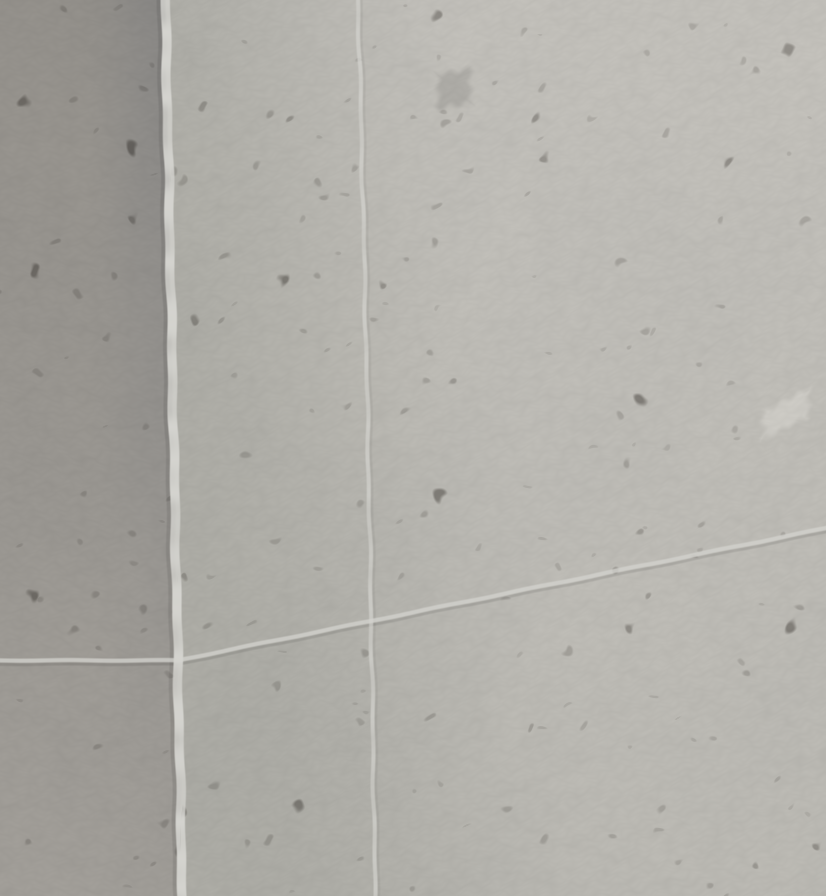
Give the GLSL for this texture, as a WebGL 1 fragment shader.

```glsl
precision highp float;
// Two walls of pale stone tiles meeting at a corner, with thin light joints.
// Joints are distances to slanted lines; the pits and grain are cellular noise
// sheared along each wall, over soft light built from gradients and sines.

uniform vec2 u_resolution;

#define LEFT_STONE vec3(0.595, 0.583, 0.562)
#define DIM_STONE vec3(0.665, 0.662, 0.637)
#define LIT_STONE vec3(0.748, 0.740, 0.718)
#define GROUT vec3(0.830, 0.828, 0.810)
#define CORNER_HALF 0.0052
#define SEAM_HALF 0.0022
#define LEDGE_HALF 0.0023
#define WALL_SLOPE 0.204
#define LEDGE_Y 0.263
#define PIT_DEPTH 0.34
#define GRAIN 0.030

vec2 hash2(vec2 p) {
  return fract(sin(vec2(dot(p, vec2(127.1, 311.7)),
                        dot(p, vec2(269.5, 183.3)))) * 4375.85);
}

// Distance to the nearest scattered point
float cellular(vec2 p) {
  vec2 cell = floor(p);
  float nearest = 2.0;
  for (int j = -1; j <= 1; j++) {
    for (int i = -1; i <= 1; i++) {
      vec2 c = cell + vec2(float(i), float(j));
      nearest = min(nearest, length(c + hash2(c) - p));
    }
  }
  return nearest;
}

// Sparse blots of varied size and strength, one per occupied cell
float pits(vec2 p, float density, float radius) {
  vec2 cell = floor(p);
  float dark = 0.0;
  for (int j = -1; j <= 1; j++) {
    for (int i = -1; i <= 1; i++) {
      vec2 c = cell + vec2(float(i), float(j));
      vec2 kind = hash2(c + 41.3);
      vec2 d = p - c - hash2(c);
      d.x *= 0.75 + 0.5 * kind.y;
      float r = radius * (0.35 + 0.65 * kind.y);
      float blot = 1.0 - smoothstep(0.45 * r, 1.25 * r, length(d));
      dark = max(dark, blot * step(kind.x, density) * (0.45 + 0.55 * kind.y));
    }
  }
  return dark;
}

// Slow layered sines for stains and uneven tone
float clouds(vec2 p) {
  float a = sin(p.x * 9.0 + 2.0 * sin(p.y * 7.0 + 1.0));
  float b = sin(p.y * 23.0 - p.x * 11.0 + 2.0 * sin(p.x * 17.0));
  float c = sin(p.x * 41.0 + p.y * 53.0 + 2.0 * sin(p.y * 31.0 - p.x * 19.0));
  return 0.5 * a + 0.3 * b + 0.2 * c;
}

float stroke(float d, float halfWidth) {
  float soft = max(1.0 / u_resolution.y, 0.0013);
  return 1.0 - smoothstep(halfWidth - soft, halfWidth + soft, abs(d));
}

// Soft tilted rectangle for a single stain
float stain(vec2 d, vec2 size, float tilt) {
  d.y -= tilt * d.x;
  vec2 q = abs(d + 0.002 * sin(d.yx * 330.0)) - size;
  return 1.0 - smoothstep(-0.004, 0.006, max(q.x, q.y));
}

void main() {
  vec2 p = gl_FragCoord.xy / u_resolution.y;
  float wobble = 0.0006 * (sin(p.y * 37.0) + sin(p.y * 83.0 + 1.0));

  // Layout of the corner, the upright seam and the ledge joint
  float corner = p.x - (0.2035 - 0.019 * p.y) + wobble;
  float seam = p.x - (0.4185 - 0.012 * p.y - 0.007 * p.y * p.y) - wobble;
  float right = smoothstep(-0.002, 0.002, corner);
  float ledge = p.y - LEDGE_Y - WALL_SLOPE * max(p.x - 0.198, 0.0);
  ledge += 0.0004 * sin(p.x * 61.0);

  // Light across the two walls
  float lit = smoothstep(0.16, 0.62, p.x + 0.16 * (p.y - 0.5));
  lit = clamp(lit * (0.62 + 0.42 * p.y), 0.0, 1.0);
  vec3 rightWall = mix(DIM_STONE, LIT_STONE, lit);
  float fold = smoothstep(-0.10, 0.0, corner) * p.y;
  vec3 leftWall = LEFT_STONE + 0.05 * (0.5 - p.y) - fold * vec3(0.04, 0.034, 0.022);
  vec3 color = mix(leftWall, rightWall, right);

  // Stone surface, sheared along the wall
  vec2 s = p - vec2(0.0, WALL_SLOPE * p.x * right);
  vec2 rough = s + 0.002 * sin(s.yx * 240.0 + 3.0 * sin(s * 90.0));
  float grain = cellular(rough * vec2(75.0, 170.0)) - 0.5;
  grain += 0.6 * (cellular(rough * vec2(28.0, 60.0) + 7.0) - 0.5);
  color *= 1.0 - GRAIN * grain;
  color += 0.007 * clouds(s) * vec3(1.0, 0.9, 0.75);
  float dark = pits(rough * 14.0 + 3.0, 0.15, 0.12);
  dark = max(dark, 0.45 * pits(rough * vec2(32.0, 46.0), 0.14, 0.22));
  color *= 1.0 - PIT_DEPTH * dark * vec3(0.97, 1.0, 1.03);

  // One brownish and one pale stain
  color *= 1.0 - 0.10 * stain(p - vec2(0.507, 0.901), vec2(0.017, 0.018), 0.2);
  color += 0.055 * stain(p - vec2(0.877, 0.538), vec2(0.024, 0.014), 0.5);

  // Joints with a thin shade beside each
  float worn = 0.88 + 0.12 * sin(p.y * 29.0 + 2.0 * sin(p.y * 71.0));
  color *= 1.0 - 0.10 * stroke(ledge + 0.0045, 0.0016);
  color *= 1.0 - 0.05 * stroke(seam - 0.0038, 0.0014);
  color *= 1.0 - 0.09 * stroke(corner + 0.0075, 0.0022);
  color = mix(color, GROUT, 0.75 * stroke(ledge, LEDGE_HALF));
  color = mix(color, GROUT, 0.72 * worn * stroke(seam, SEAM_HALF));
  color = mix(color, GROUT, worn * stroke(corner, CORNER_HALF));
  gl_FragColor = vec4(color, 1.0);
}
```
